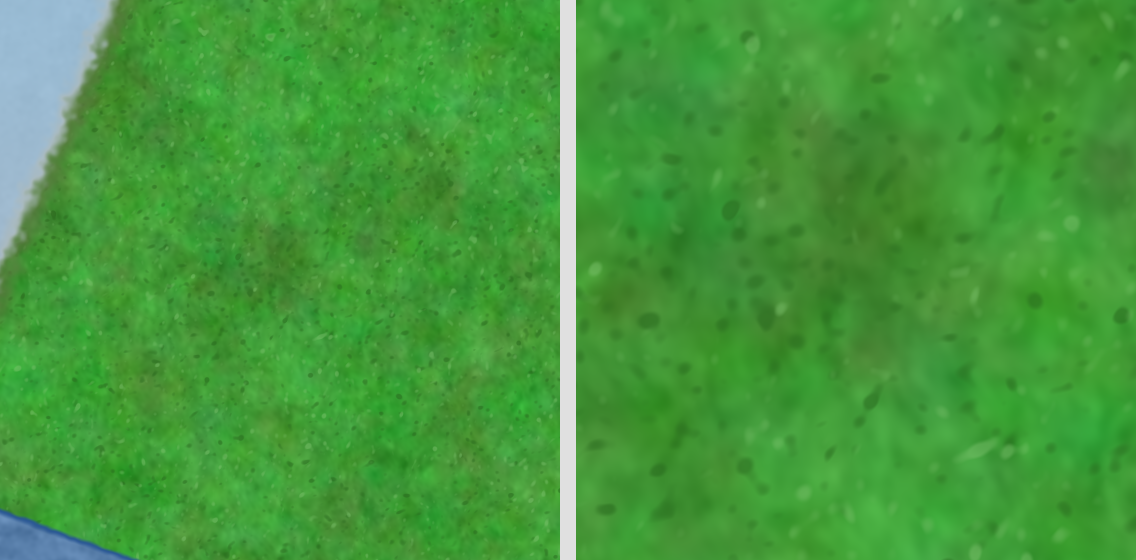
Left, the full canvas; right, a detail of the centre.
This texture is drawn by a three.js fragment shader. Its source:

```glsl
varying vec2 vUv;

vec3 hash3(vec2 cell) {
  vec3 q = fract(vec3(cell.xyx) * vec3(0.1031, 0.1030, 0.0973));
  q += dot(q, q.yxz + 33.33);
  return fract((q.xxy + q.yzz) * q.zyx);
}

// Cellular noise: every cell drops one soft blob of random sign and strength
float blobs(vec2 p) {
  vec2 cell = floor(p);
  float sum = 0.0;
  for (int j = -1; j <= 1; j++) {
    for (int i = -1; i <= 1; i++) {
      vec2 c = cell + vec2(float(i), float(j));
      vec3 h = hash3(c + 70.0);
      vec2 d = p - c - h.xy;
      float falloff = max(0.0, 1.0 - dot(d, d));
      sum += (h.z - 0.5) * falloff * falloff * falloff;
    }
  }
  return sum;
}

vec2 rotate(vec2 p, float a) {
  return vec2(cos(a) * p.x + sin(a) * p.y, cos(a) * p.y - sin(a) * p.x);
}

vec3 grassColor(vec2 uv) {
  // Blades lean in slowly changing directions
  vec2 bent = uv + 0.012 * vec2(blobs(uv * 19.0 + 3.0), blobs(uv * 17.0 + 41.0));
  vec2 leanLeft = rotate(bent, 0.45);
  vec2 leanRight = rotate(bent, -0.35);

  float patches = blobs(uv * 6.0 + 11.0) + 0.7 * blobs(rotate(uv, 0.6) * 13.0 + 5.0);
  float tufts = blobs(leanLeft * vec2(36.0, 28.0) + 17.0);
  float blades = blobs(leanRight * vec2(80.0, 60.0) + 29.0)
               + 0.6 * blobs(leanLeft * vec2(135.0, 100.0) + 53.0);

  vec3 color = vec3(0.25, 0.612, 0.212);
  color += patches * vec3(0.02, 0.095, 0.045);
  color += tufts * vec3(0.05, 0.085, 0.055);
  color += blades * vec3(0.065, 0.08, 0.06);

  // Drift between fresh green and dry, greyish growth
  float dryness = blobs(uv * 9.0 + 61.0) + 0.8 * blobs(leanRight * 33.0 + 83.0);
  color += dryness * vec3(0.085, -0.045, 0.025);
  color.b += 0.07 * blobs(uv * 23.0 + 97.0);

  // Sparse, blurred shadow gaps and pale tips, clustered by the patches
  float gaps = smoothstep(0.2, 0.62, blobs(leanLeft * vec2(95.0, 110.0) + 7.0) - 0.2 * patches);
  float tips = smoothstep(0.22, 0.65, blobs(leanRight * vec2(115.0, 90.0) + 37.0) + 0.15 * patches);
  color = mix(color, vec3(0.15, 0.40, 0.11), 0.5 * gaps);
  return mix(color, vec3(0.50, 0.77, 0.44), 0.45 * tips);
}

vec3 pavingColor(vec2 uv, float edge) {
  vec3 color = mix(vec3(0.62, 0.72, 0.80), vec3(0.60, 0.735, 0.83), smoothstep(0.5, 1.0, uv.y));
  color += 0.025 * blobs(uv * 28.0) + 0.015 * blobs(uv * 90.0);
  return mix(color, vec3(0.69, 0.73, 0.72), 0.75 * smoothstep(-0.035, -0.006, edge));
}

vec3 blueColor(vec2 uv, float edge) {
  vec3 color = vec3(0.35, 0.50, 0.67);
  color += 0.14 * blobs(rotate(uv, -0.35) * vec2(24.0, 50.0)) + 0.05 * blobs(uv * 95.0);
  return mix(color, vec3(0.16, 0.34, 0.58), smoothstep(-0.013, -0.002, edge));
}

void main() {
  vec2 uv = vUv;

  // Signed distances to the two borders, positive on the grass
  float ragged = 0.014 * blobs(uv * 30.0 + 9.0) + 0.016 * blobs(uv * 75.0 + 21.0);
  float bulge = 0.06 * (1.0 - uv.y) * (uv.y - 0.51);
  float pavingEdge = (uv.x - 0.21 + 0.43 * (1.0 - uv.y) - bulge) / 1.09 + ragged;
  float blueEdge = (uv.y - 0.091 + 0.37 * uv.x) / 1.066 + 0.2 * ragged;

  // Worn olive fringe beside the paving
  vec3 color = grassColor(uv);
  float fringe = 1.0 - smoothstep(0.004, 0.045, pavingEdge);
  color = mix(color, vec3(0.35, 0.50, 0.26), 0.75 * fringe);
  color -= vec3(0.0, 0.035, 0.02) * (1.0 - smoothstep(0.0, 0.13, pavingEdge));

  color = mix(pavingColor(uv, pavingEdge), color, smoothstep(-0.016, 0.013, pavingEdge));
  color = mix(blueColor(uv, blueEdge), color, smoothstep(-0.004, 0.004, blueEdge));
  gl_FragColor = vec4(color, 1.0);
}
```
